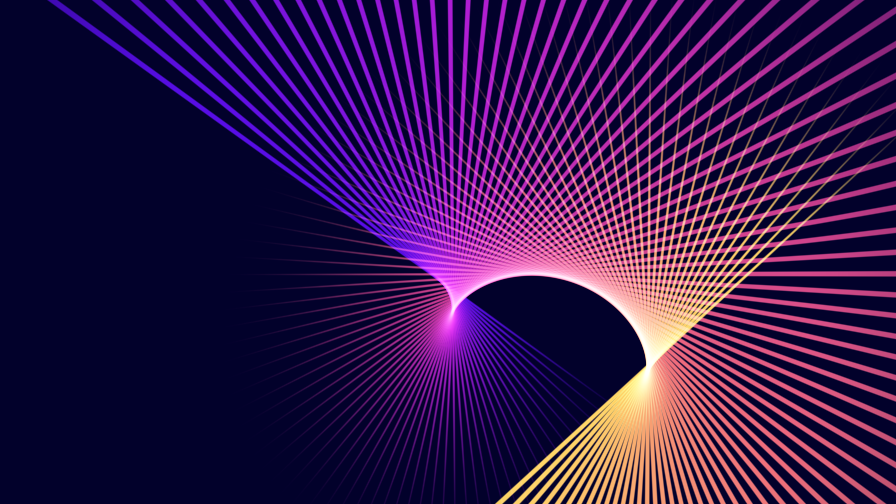
This background is drawn by a Shadertoy shader. Its source:

```glsl
// A fan of glowing lines: one straight stroke slides along a tilted path while
// it rotates, so the strokes envelop a cycloid arch with two bright cusps.
// Strokes are screen-blended; each tapers to a thin, fading tail.

#define LINE_COUNT 85
#define CUSP_LEFT vec2(0.009, -0.120)   // first cusp, in canvas heights
#define CUSP_RIGHT vec2(0.396, -0.236)  // second cusp
#define TURN_START -1.236               // rotation relative to first cusp
#define TURN_END 3.676
#define START_BEND 0.018                // pulls early strokes to the cusp
#define HALF_WIDTH 0.0030               // stroke half width at its center
#define TAPER 0.0035                    // width gained along the stroke
#define TAIL_LENGTH 0.65

const float PI = 3.14159265;
const vec3 NIGHT   = vec3(0.008, 0.003, 0.170);
const vec3 VIOLET  = vec3(0.34, 0.05, 0.88);
const vec3 MAGENTA = vec3(0.69, 0.11, 0.80);
const vec3 ROSE    = vec3(0.80, 0.23, 0.48);
const vec3 CORAL   = vec3(0.94, 0.43, 0.38);
const vec3 YELLOW  = vec3(1.00, 0.84, 0.28);

// Colour ramp from the first stroke (0) to the last (1)
vec3 strokeColor(float t) {
    vec3 c = mix(VIOLET, MAGENTA, clamp(t / 0.20, 0.0, 1.0));
    c = mix(c, ROSE,   clamp((t - 0.20) / 0.25, 0.0, 1.0));
    c = mix(c, CORAL,  clamp((t - 0.45) / 0.22, 0.0, 1.0));
    return mix(c, YELLOW, clamp((t - 0.67) / 0.33, 0.0, 1.0));
}

// Coverage of a stroke through center along dir, thin at its negative end
float strokeCoverage(vec2 p, vec2 center, vec2 dir, float blur) {
    vec2 q = p - center;
    float along = dot(q, dir);
    float away = abs(q.x * dir.y - q.y * dir.x);
    float width = clamp(HALF_WIDTH + TAPER * along, 0.0006, 0.0058);
    float body = 1.0 - smoothstep(width - blur, width + blur, away);
    float tail = smoothstep(-TAIL_LENGTH, -0.15, along);
    float head = 1.0 - 0.4 * smoothstep(0.45, 1.05, along);
    return body * tail * head;
}

void mainImage(out vec4 fragColor, in vec2 fragCoord) {
    vec2 p = (fragCoord - 0.5 * iResolution.xy) / iResolution.y;
    float blur = max(0.6 / iResolution.y, 0.0018);

    // Frame of the sliding path: parallel to the line joining the cusps
    vec2 chord = CUSP_RIGHT - CUSP_LEFT;
    vec2 side = normalize(chord);
    vec2 up = vec2(-side.y, side.x);
    float radius = length(chord) / PI;

    // Screen blending: multiply the light left over by each stroke
    vec3 remaining = 1.0 - NIGHT;
    for (int i = 0; i < LINE_COUNT; i++) {
        float t = float(i) / float(LINE_COUNT - 1);
        float turn = mix(TURN_START, TURN_END, t);
        float early = max(-turn, 0.0);
        vec2 center = CUSP_LEFT + radius * (up + side * turn)
                    - up * START_BEND * early * early * early;
        vec2 dir = up * cos(turn) + side * sin(turn);
        remaining *= 1.0 - strokeColor(t) * strokeCoverage(p, center, dir, blur);
    }
    fragColor = vec4(1.0 - remaining, 1.0);
}
```
